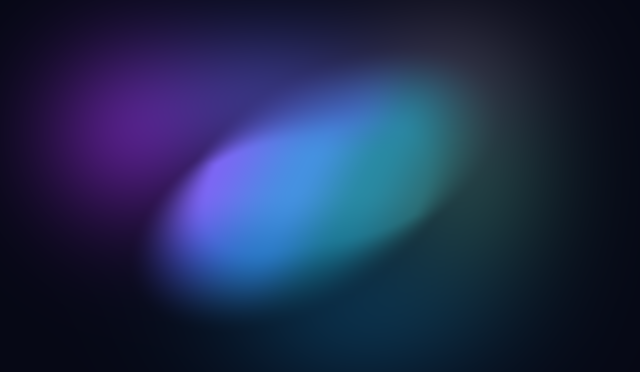
This background is drawn by a Shadertoy shader. Its source:

```glsl
// A tilted, glowing lens of violet, blue and teal light over a dark navy field.
// The field is a sum of soft elliptical glows; the lens is a rotated ellipse
// whose rim is crisp on two opposite sides and diffuse on the other two.

// Soft elliptical falloff around a centre
float glow(vec2 p, vec2 centre, vec2 radius) {
    vec2 d = (p - centre) / radius;
    return exp(-dot(d, d));
}

// Dark backdrop with coloured haze
vec3 hazeColor(vec2 p) {
    vec3 color = vec3(0.022, 0.030, 0.080);
    color += vec3(0.260, 0.055, 0.350) * glow(p, vec2(0.335, 0.632), vec2(0.245, 0.255)); // purple
    color += vec3(0.165, 0.165, 0.380) * glow(p, vec2(0.714, 0.732), vec2(0.335, 0.210)); // indigo
    color += vec3(0.120, 0.090, 0.110) * glow(p, vec2(1.205, 0.800), vec2(0.270, 0.220)); // mauve
    color += vec3(0.090, 0.190, 0.150) * glow(p, vec2(1.250, 0.510), vec2(0.270, 0.290)); // green
    color += vec3(0.015, 0.140, 0.190) * glow(p, vec2(0.960, 0.152), vec2(0.380, 0.245)); // deep teal
    return color;
}

// Diagonal gradient inside the lens: violet, blue, teal, green
vec3 lensColor(vec2 d) {
    float t = d.x - 0.5 * d.y;
    vec3 color = mix(vec3(0.50, 0.39, 0.96), vec3(0.27, 0.57, 0.88), smoothstep(-0.34, -0.04, t));
    color = mix(color, vec3(0.16, 0.54, 0.64), smoothstep(-0.06, 0.14, t));
    color = mix(color, vec3(0.18, 0.41, 0.42), smoothstep(0.12, 0.38, t));
    // Cooler and darker toward the bottom, bluer toward the top
    color *= mix(vec3(1.0), vec3(0.55, 0.80, 0.86), smoothstep(0.0, -0.24, d.y));
    return mix(color, vec3(0.28, 0.36, 0.76), 0.65 * smoothstep(0.08, 0.24, d.y) * smoothstep(0.30, 0.05, d.x));
}

// Coverage of the lens, with rim softness that depends on direction
float lensMask(vec2 d) {
    vec2 axis = vec2(0.883, 0.469);
    vec2 local = vec2(dot(d, axis), dot(d, vec2(-axis.y, axis.x)));
    float k = length(local / vec2(0.458, 0.241));
    float softness = abs(dot(d, vec2(0.24, 0.97))) / (length(d) + 0.0001);
    return 1.0 - smoothstep(mix(0.86, 0.50, softness), mix(1.08, 1.30, softness), k);
}

void mainImage(out vec4 fragColor, in vec2 fragCoord) {
    vec2 p = fragCoord / iResolution.xy * vec2(1.714, 1.0);
    vec2 d = p - vec2(0.845, 0.491);
    vec3 color = mix(hazeColor(p), lensColor(d), lensMask(d));
    fragColor = vec4(color, 1.0);
}
```
